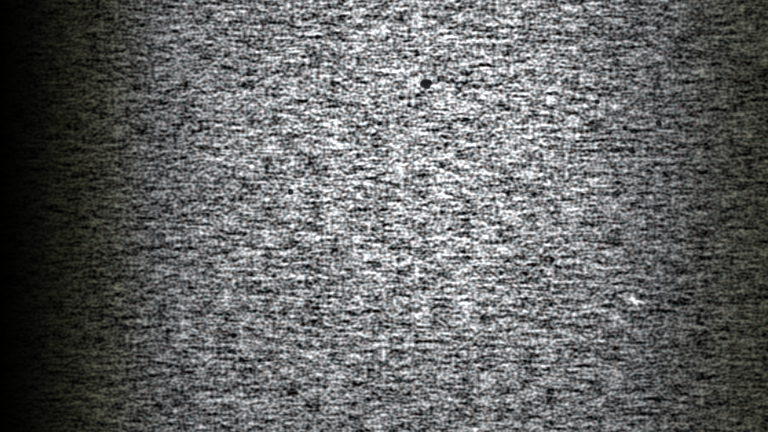
Write a WebGL 2 fragment shader that draws this texture.

```glsl
#version 300 es
precision highp float;
// Brushed metal under a soft light: fine horizontal grain, dark sides, a few pits and a glint.

#define LIGHT_CENTER vec2(0.56, 0.66)
#define LIGHT_SPREAD vec2(0.31, 0.60)
#define AMBIENT 0.37
#define LIGHT_GAIN 0.27
#define GRAIN_CONTRAST 1.12
#define STREAK_SCALE vec2(20.0, 88.0)
#define FIBRE_SCALE vec2(52.0, 125.0)
#define SPECK_SCALE vec2(118.0, 143.0)
#define COLOR_NOISE 0.045
#define GLINT_POS vec2(1.468, 0.304)

uniform vec2 u_resolution;
out vec4 fragColor;

// Unit gradient at an integer lattice point
vec2 latticeGradient(ivec2 cell) {
    uint h = uint(cell.x) * 1597u + uint(cell.y) * 51749u;
    h = (h ^ (h >> 15)) * 73244475u;
    h = (h ^ (h >> 13)) * 83492791u;
    h ^= h >> 16;
    float angle = float(h & 65535u) * 6.28319 / 65536.0;
    return vec2(cos(angle), sin(angle));
}

// Gradient noise, roughly -0.7 to 0.7
float gradientNoise(vec2 p) {
    vec2 f = fract(p);
    ivec2 i = ivec2(floor(p));
    vec2 w = f * f * f * (f * (f * 6.0 - 15.0) + 10.0);
    float a = dot(latticeGradient(i), f);
    float b = dot(latticeGradient(i + ivec2(1, 0)), f - vec2(1, 0));
    float c = dot(latticeGradient(i + ivec2(0, 1)), f - vec2(0, 1));
    float d = dot(latticeGradient(i + ivec2(1, 1)), f - vec2(1, 1));
    return mix(mix(a, b, w.x), mix(c, d, w.x), w.y);
}

// Broad illumination, falling off to both sides
float illumination(vec2 uv) {
    vec2 q = (uv - LIGHT_CENTER) / LIGHT_SPREAD;
    float light = AMBIENT + LIGHT_GAIN * exp(-dot(q, q));
    float leftFade = smoothstep(-0.02, 0.30, uv.x);
    float rightFade = 1.0 - 0.56 * smoothstep(0.70, 1.05, uv.x);
    return light * leftFade * rightFade;
}

// Long streaks, shorter fibres and fine specks
float brushedGrain(vec2 p) {
    p.y += 0.005 * gradientNoise(p * vec2(7.0, 11.0));
    float streak = gradientNoise(p * STREAK_SCALE);
    float fibre = gradientNoise(p * FIBRE_SCALE + 37.3);
    float speck = gradientNoise(p * SPECK_SCALE + 81.7);
    float bundle = gradientNoise(p * vec2(6.0, 34.0) + 13.1);
    return 0.80 * streak + 0.75 * fibre + 0.85 * speck + 0.30 * bundle;
}

// Dark pits: xy is the center, z the radius
float pitMask(vec2 p) {
    const vec3 pits[5] = vec3[5](
        vec3(0.986, 0.806, 0.0125), vec3(1.525, 0.715, 0.0075),
        vec3(1.382, 0.765, 0.0060), vec3(0.673, 0.556, 0.0060),
        vec3(0.290, 0.243, 0.0065));
    float mask = 0.0;
    float wobble = 0.003 * gradientNoise(p * 90.0);
    for (int i = 0; i < 5; i++) {
        float dist = length(p - pits[i].xy) - pits[i].z + wobble;
        mask = max(mask, 1.0 - smoothstep(-0.003, 0.003, dist));
    }
    return mask;
}

// Small scratch with two crossing bright arms
float glint(vec2 p) {
    vec2 q = p - GLINT_POS;
    float flatArm = exp(-pow(q.x / 0.025, 2.0) - pow((q.y + 0.2 * q.x) / 0.004, 2.0));
    float steepArm = exp(-pow((q.x + 0.6 * q.y) / 0.005, 2.0) - pow(q.y / 0.015, 2.0));
    return max(flatArm, steepArm);
}

void main() {
    vec2 uv = gl_FragCoord.xy / u_resolution;
    vec2 p = gl_FragCoord.xy / u_resolution.y;

    // Light and grain
    float light = illumination(uv);
    float value = light * max(1.0 + GRAIN_CONTRAST * brushedGrain(p), 0.08);

    // Olive in the dark sides, cool tint in the lit grain
    vec3 oliveTint = vec3(1.02, 1.04, 0.78);
    vec3 coolTint = vec3(0.99, 1.0, 1.015);
    vec3 color = value * mix(oliveTint, coolTint, smoothstep(0.05, 0.36, light));
    float hueShift = gradientNoise(p * vec2(60.0, 110.0) + 151.0);
    color += COLOR_NOISE * light * hueShift * vec3(1.5, -0.7, -1.3);

    // Pits and glint
    color = mix(color, vec3(0.07, 0.075, 0.08), 0.9 * pitMask(p));
    color += 0.55 * glint(p);

    fragColor = vec4(clamp(color, 0.0, 1.0), 1.0);
}
```
